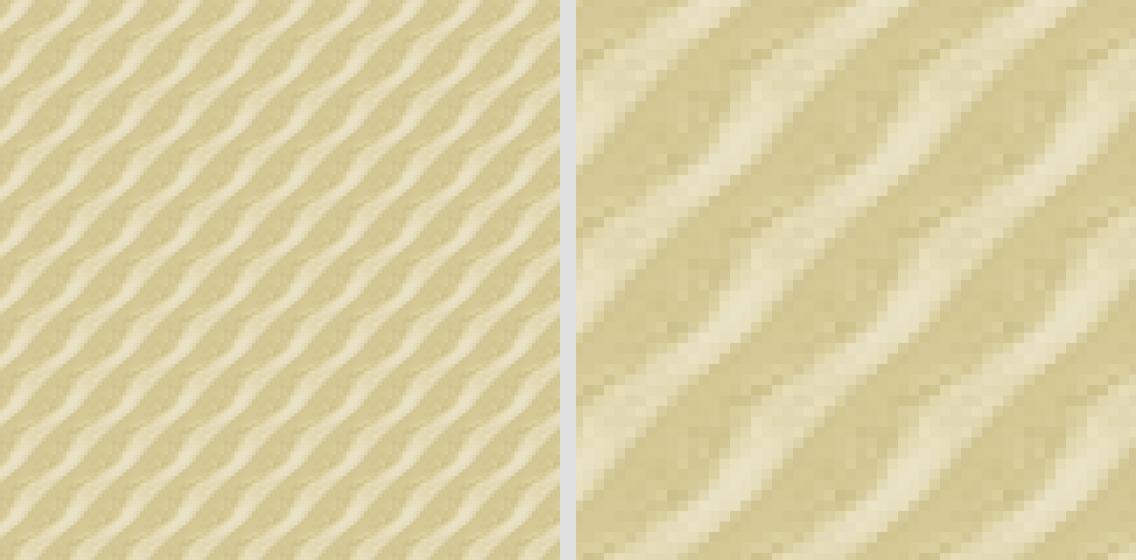
Left, the full canvas; right, a detail of the centre.
Reproduce this pattern procedurally as a WebGL 2 fragment shader.

```glsl
#version 300 es
precision highp float;
// Pale sand-coloured diagonal ridges built from a small blocky tile, repeated ten by ten.

uniform vec2 u_resolution;
out vec4 outColor;

const float REPEATS = 10.0;
const float CELLS = 16.0; // blocks along one side of a tile
const float TAU = 6.2831853;

const vec3 SAND = vec3(0.83, 0.785, 0.585);
const vec3 SHADOW = vec3(0.775, 0.735, 0.525);
const vec3 CREAM = vec3(0.89, 0.85, 0.70);
const vec3 HIGHLIGHT = vec3(0.915, 0.89, 0.78);

float hash(vec2 p) {
    return fract(sin(dot(p, vec2(127.1, 311.7))) * 43758.5453);
}

// Block grain with short horizontal streaks, from -0.5 to 0.5
float grain(vec2 cell) {
    float fine = hash(cell);
    float streak = hash(vec2(floor(cell.x * 0.5), cell.y) + 37.0);
    return mix(fine, streak, 0.55) - 0.5;
}

// Flat colour of one block; blocks wrap at the tile border
vec3 blockColor(vec2 block) {
    vec2 cell = mod(block, CELLS);
    vec2 p = (cell + 0.5) / CELLS;

    // Position across the ridge, which sways once per tile
    float sway = cos(TAU * (p.y + 0.27));
    float across = fract(p.x - p.y - 0.035 * sway);

    // Soft upper-left flank and crisp lower-right flank
    float start = 0.15 + 0.06 * sway;
    float rise = smoothstep(start, start + 0.20, across);
    float ridge = rise * (1.0 - smoothstep(0.59, 0.70, across));
    float offset = (across - 0.45) / 0.14;
    float glow = exp(-offset * offset) * (0.58 + 0.42 * sway);

    vec3 color = mix(SAND, CREAM, ridge);
    color = mix(color, HIGHLIGHT, glow * ridge);

    // Mottling is strongest on the soft flank and faint in the hollow
    float hollow = smoothstep(0.62, 0.70, across)
                 * (1.0 - smoothstep(0.88, 0.98, across));
    float roughness = mix(0.075, 0.018, max(hollow, glow));
    color += grain(cell) * roughness * vec3(0.85, 0.85, 1.1);

    // Shadow along the crisp edge and a short dark fleck
    float edge = smoothstep(0.63, 0.69, across)
               * (1.0 - smoothstep(0.70, 0.79, across));
    vec2 fleckDistance = abs(cell - vec2(14.5, 11.0));
    float fleck = step(fleckDistance.x, 0.6) * step(fleckDistance.y, 0.1);
    return mix(color, SHADOW, max(0.25 * edge, 0.6 * fleck));
}

// Blends neighbouring blocks over the width of one screen sample
vec3 smoothBlocks(vec2 position, vec2 footprint) {
    vec2 shifted = position - 0.5;
    vec2 block = floor(shifted);
    vec2 blend = clamp((shifted - block - 0.5) / footprint + 0.5, 0.0, 1.0);
    vec3 lower = mix(blockColor(block), blockColor(block + vec2(1.0, 0.0)), blend.x);
    vec3 upper = mix(blockColor(block + vec2(0.0, 1.0)), blockColor(block + 1.0), blend.x);
    return mix(lower, upper, blend.y);
}

void main() {
    vec2 uv = gl_FragCoord.xy / u_resolution;
    float blocks = REPEATS * CELLS;
    outColor = vec4(smoothBlocks(uv * blocks, blocks / u_resolution), 1.0);
}
```
